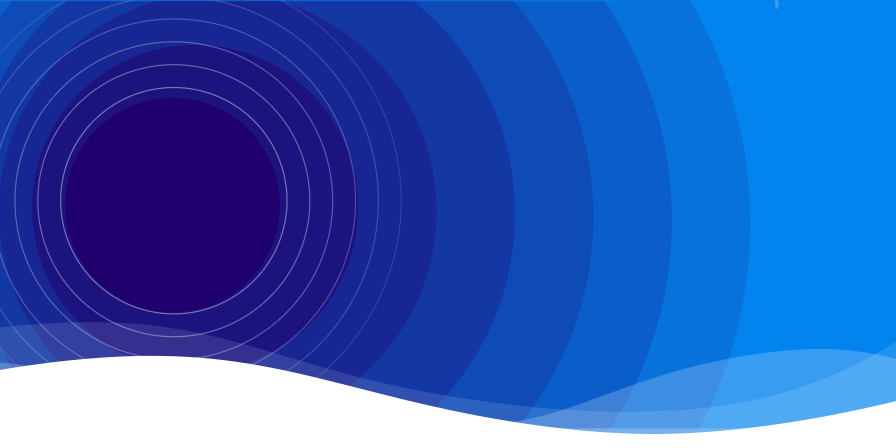
Reproduce this background procedurally as a WebGL 2 fragment shader.

```glsl
#version 300 es
precision highp float;
// Nested blue discs with thin orbit rings above layered white waves.

#define DISC_COUNT 7
#define RING_COUNT 6
#define RING_WIDTH 0.0026
#define BACK_WAVE_ALPHA 0.12
#define SIDE_WAVE_ALPHA 0.21
#define INNER_COLOR vec3(0.125, 0.0, 0.427)
#define OUTER_COLOR vec3(0.01, 0.515, 0.935)
#define FOAM_COLOR vec3(0.30, 0.61, 0.92)

uniform vec2 u_resolution;
out vec4 fragColor;

const float PI = 3.14159265;

// Coverage of a shape from its signed distance, in canvas heights.
float cover(float dist) {
    return clamp(0.5 - dist * u_resolution.y, 0.0, 1.0);
}

// Coverage of a stroke; strokes thinner than a pixel become fainter.
float stroke(float dist, float width) {
    float pixel = 1.0 / u_resolution.y;
    float drawn = max(width, pixel);
    return cover(abs(dist) - 0.5 * drawn) * width / drawn;
}

// Cosine wave from crest to trough; skew shifts its steepest part.
float swell(float x, vec2 crest, vec2 trough, float skew) {
    float t = (x - crest.x) / (trough.x - crest.x);
    float s = sin(PI * t);
    t += skew * s * s * sign(1.0 - t);
    return mix(crest.y, trough.y, 0.5 - 0.5 * cos(PI * t));
}

// Discs grow from the inner one and drift to the right.
vec3 discs(vec2 p) {
    vec3 color = OUTER_COLOR;
    for (int i = DISC_COUNT - 1; i >= 0; i--) {
        float k = float(i);
        vec2 center = vec2(0.385, 0.542) + k * vec2(0.0505, -0.0065);
        float radius = 0.2396 + 0.1245 * k;
        vec3 tint = mix(INNER_COLOR, OUTER_COLOR, k / float(DISC_COUNT));
        color = mix(color, tint, cover(length(p - center) - radius));
    }
    return color;
}

// Concentric rings fade as they widen.
float rings(vec2 p) {
    float light = 0.0;
    float dist = length(p - vec2(0.388, 0.552));
    for (int i = 0; i < RING_COUNT; i++) {
        float k = float(i);
        float alpha = mix(0.42, 0.12, k / float(RING_COUNT - 1));
        light = max(light, alpha * stroke(dist - 0.2526 - 0.051 * k, RING_WIDTH));
    }
    return light;
}

void main() {
    vec2 p = gl_FragCoord.xy / u_resolution.y;
    vec3 white = vec3(1.0);

    vec3 color = mix(discs(p), white, rings(p));

    // Thin bright line along the top, with a small faint tick.
    color = mix(color, OUTER_COLOR, 0.6 * cover(0.9974 - p.y));
    float tick = length((p - vec2(1.734, 0.992)) * vec2(3.0, 1.0)) - 0.012;
    color = mix(color, white, 0.2 * cover(tick));

    // Pale strip at the foot of the discs.
    color = mix(color, FOAM_COLOR, 0.7 * cover(p.y - 0.044));

    // Long translucent wave that rises again at the right.
    float back = swell(min(p.x, 1.38), vec2(0.203, 0.281), vec2(1.38, 0.081), 0.065)
               + 0.156 * pow(max(p.x - 1.38, 0.0) / 0.62, 2.5);
    color = mix(color, white, BACK_WAVE_ALPHA * cover(p.y - back));

    // Brighter wave at the right, with its tail at the left edge.
    float side = swell(max(p.x, 1.042), vec2(1.83, 0.221), vec2(1.042, 0.05), -0.05);
    side = max(side, 0.191 - 0.12 * p.x);
    color = mix(color, white, SIDE_WAVE_ALPHA * cover(p.y - side));

    // Solid white wave in front.
    float front = swell(p.x, vec2(0.3385, 0.2057), vec2(1.458, 0.0313), 0.035);
    color = mix(color, white, cover(p.y - front));

    fragColor = vec4(color, 1.0);
}
```
